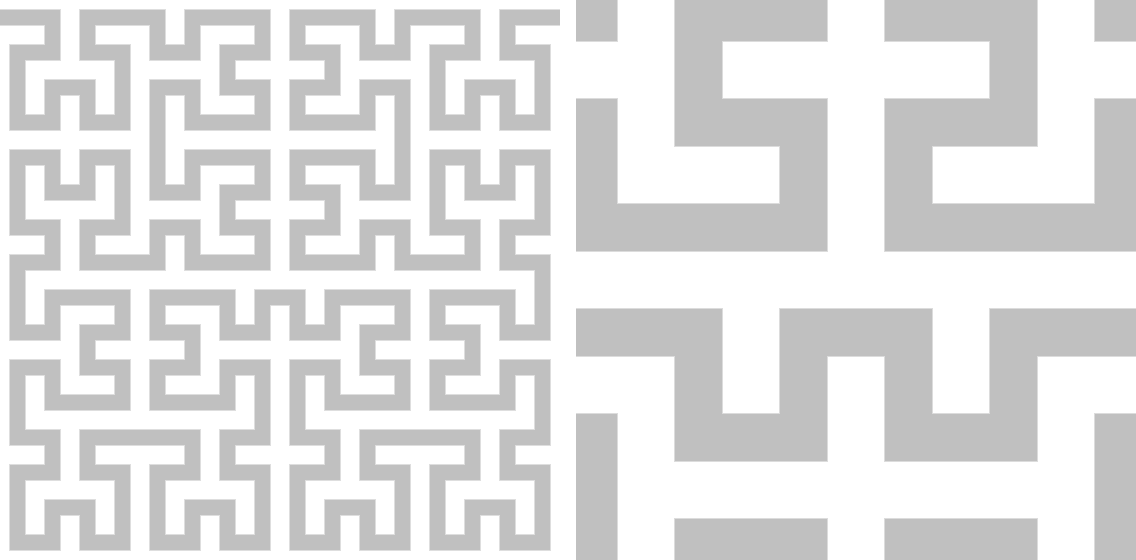
Left: the whole. Right: its middle third, enlarged.
A WebGL 1 fragment shader for this pattern:

```glsl
precision highp float;
// Fourth-order Hilbert curve drawn as one thick grey line with mitred corners on white.

uniform vec2 u_resolution;

#define ORDER 4
#define CELLS 16.0                 // 2 ^ ORDER cells along each side
#define LINE_WIDTH 0.4583          // in cells
#define LINE_COLOR vec3(0.753)
#define PAPER_COLOR vec3(1.0)

// Position of a cell along the curve, which runs from corner (0, 0) to (CELLS - 1, 0).
float hilbertIndex(vec2 cell) {
    float index = 0.0;
    float side = CELLS;
    for (int level = 0; level < ORDER; level++) {
        side *= 0.5;
        vec2 quadrant = step(side, cell);
        index += side * side * (3.0 * quadrant.x + quadrant.y - 2.0 * quadrant.x * quadrant.y);
        cell -= side * quadrant;
        // The two end quadrants hold transposed copies, the last one also flipped.
        if (quadrant.y < 0.5) {
            if (quadrant.x > 0.5) cell = side - 1.0 - cell;
            cell = cell.yx;
        }
    }
    return index;
}

// Consecutive cells are joined; the last wraps to the first across the canvas sides.
bool areJoined(float a, float b) {
    float gap = abs(a - b);
    return min(gap, CELLS * CELLS - gap) < 1.5;
}

// Square-ended distance to an arm of unit length leaving the origin.
float armDistance(vec2 p, vec2 direction) {
    vec2 offset = abs(p - direction * clamp(dot(p, direction), 0.0, 1.0));
    return max(offset.x, offset.y);
}

void main() {
    // Grid coordinates, with rows counted from the top.
    vec2 uv = gl_FragCoord.xy / u_resolution;
    vec2 grid = vec2(uv.x, 1.0 - uv.y) * CELLS;
    vec2 cell = floor(grid);
    vec2 local = fract(grid) - 0.5;
    float index = hilbertIndex(cell);

    // Nearest arm towards a joined neighbour.
    float dist = 1.0;
    vec2 direction = vec2(1.0, 0.0);
    for (int side = 0; side < 4; side++) {
        float neighbour = hilbertIndex(mod(cell + direction, CELLS));
        if (areJoined(index, neighbour)) dist = min(dist, armDistance(local, direction));
        direction = vec2(-direction.y, direction.x);
    }

    // Edge coverage over one pixel.
    float pixel = CELLS / min(u_resolution.x, u_resolution.y);
    float coverage = clamp(0.5 + (0.5 * LINE_WIDTH - dist) / pixel, 0.0, 1.0);
    gl_FragColor = vec4(mix(PAPER_COLOR, LINE_COLOR, coverage), 1.0);
}
```
